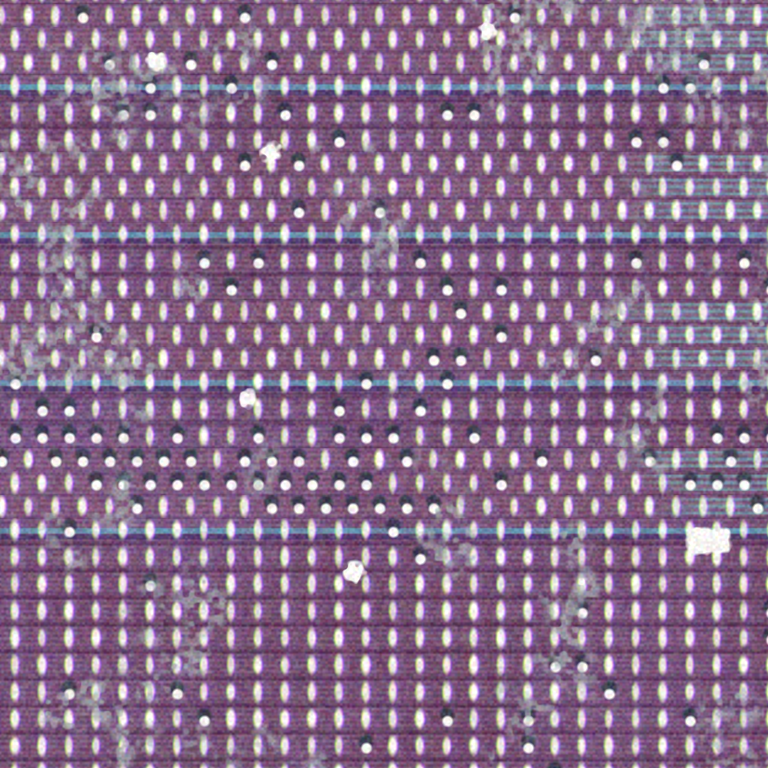
Write a three.js fragment shader that draws this texture.

```glsl
// A worn plum microchip array: pale upright pads in aligned and staggered rows,
// crossed by blue bus lines, with domed defects, teal film and grainy stains.
// All lengths are in column pitches; depth is measured down from the top edge.
varying vec2 vUv;

const float COLUMNS = 28.45;      // pitches across the canvas
const float FIRST_COLUMN = 0.56;
const float FIRST_LINE = 3.185;   // depth of the top bus line
const float BAND = 5.48;          // spacing of bus lines
const float TIGHT_ROW = 0.87;     // row spacing in the staggered part
const float LAST_BAND = 3.0;      // below this the rows are all aligned
const vec2 PAD = vec2(0.17, 0.40);
const float DOME = 0.25;
const vec3 FRINGE = vec3(0.0, -0.025, 0.04); // colour shift across pads
const float GRAIN = 0.22;

const vec3 PLUM = vec3(0.455, 0.305, 0.435);
const vec3 VIOLET = vec3(0.50, 0.37, 0.56);
const vec3 ROSE = vec3(0.53, 0.36, 0.46);
const vec3 BUS_BLUE = vec3(0.40, 0.60, 0.71);
const vec3 NAVY = vec3(0.27, 0.20, 0.42);
const vec3 TEAL = vec3(0.46, 0.60, 0.66);
const vec3 STAIN = vec3(0.66, 0.69, 0.70);
const vec3 SHADOW = vec3(0.20, 0.22, 0.28);
const vec3 WHITE = vec3(0.98, 0.97, 0.96);

float hash(vec2 p) {
  vec3 h = fract(vec3(p.xyx) * 0.1031);
  h += dot(h, h.yzx + 33.33);
  return fract((h.x + h.y) * h.z);
}

float noise(vec2 p) {
  vec2 i = floor(p), f = fract(p);
  f = f * f * (3.0 - 2.0 * f);
  return mix(mix(hash(i), hash(i + vec2(1.0, 0.0)), f.x),
             mix(hash(i + vec2(0.0, 1.0)), hash(i + 1.0), f.x), f.y);
}

float bump(vec2 p) { return exp(-dot(p, p)); }

// Nearest row: signed distance below its centre, index in band, unique id
vec3 nearestRow(float t) {
  float band = min(floor(t / BAND), LAST_BAND);
  float u = t - band * BAND;
  float k = floor(u + 0.5), centre = k;
  if (band < LAST_BAND && u > 2.0 + 0.5 * TIGHT_ROW) {
    k = 2.0 + floor((u - 2.0) / TIGHT_ROW + 0.5);
    centre = 2.0 + (k - 2.0) * TIGHT_ROW;
  }
  return vec3(u - centre, k, band * 6.0 + k);
}

// Chance that a pad has become a dome; highest along a sloping cluster
float domeChance(vec2 p) {
  float slope = (p.y - 15.5 - 0.24 * p.x) / 1.4;
  float cluster = 0.75 * exp(-slope * slope) * smoothstep(16.0, 12.0, p.x);
  float corner = 0.6 * bump((p - vec2(25.8, 17.6)) / vec2(1.8, 1.5));
  float loose = 0.14 * smoothstep(0.35, 0.8, noise(p * 0.3 + 7.0));
  return 0.025 + cluster + corner + loose;
}

void main() {
  vec2 q = vec2(vUv.x, 1.0 - vUv.y) * COLUMNS;
  float t = q.y - FIRST_LINE;
  vec3 row = nearestRow(t);
  float aligned = step(LAST_BAND * BAND, t);
  float staggered = (1.0 - aligned) * step(2.5, row.y) * step(row.y, 5.5);
  float shift = staggered * mod(row.y, 2.0) * 0.5;
  float c = q.x - FIRST_COLUMN - shift;
  vec2 cell = vec2(floor(c + 0.5), row.z + 40.0);
  vec2 p = vec2(c - cell.x, row.x);

  // Ground, row tints and fine horizontal traces
  float cloud = smoothstep(0.3, 0.8, noise(q * 0.35 + 3.0));
  float bluish = 0.5 * bump((q - vec2(6.0, 17.0)) / vec2(9.0, 3.0));
  vec3 col = mix(PLUM, VIOLET, 0.3 * cloud + bluish);
  col = mix(col, ROSE, 0.5 * staggered * smoothstep(0.42, 0.2, abs(p.y)));
  col = mix(col, VIOLET, 0.75 * bump((p - vec2(0.12, 0.0)) / vec2(0.25, 0.5)));
  col += 0.025 * sin(q.y * 31.4);
  col -= 0.07 * smoothstep(0.36, 0.46, abs(p.y)) * (1.0 - 0.5 * staggered);

  // Teal film on staggered rows at the right
  float film = smoothstep(22.5, 25.5, q.x + 3.0 * (noise(q * vec2(0.4, 1.2)) - 0.5));
  float strips = smoothstep(0.36, 0.26, abs(p.y)) * (0.55 + 0.45 * cos(p.y * 24.0));
  col = mix(col, TEAL, 0.85 * film * strips * staggered);

  // Blue bus lines with a dark lower edge
  float line = t - BAND * clamp(floor(t / BAND + 0.5), 0.0, LAST_BAND) - 0.04;
  float wear = 0.65 + 0.35 * noise(q * vec2(1.5, 0.5));
  col = mix(col, NAVY, 0.7 * smoothstep(0.14, 0.05, abs(line - 0.22)));
  col = mix(col, BUS_BLUE, wear * smoothstep(0.15, 0.06, abs(line)));

  // Pads with colour fringes, or domes with a shadow above
  float seed = hash(cell);
  float dome = step(hash(cell + 71.0), domeChance(vec2(cell.x, q.y - p.y)));
  vec2 size = PAD * mix(vec2(0.88, 0.85), vec2(1.12, 1.05), vec2(seed, hash(cell + 19.0)));
  vec3 x = (vec3(p.x) - FRINGE) / size.x;
  vec3 pad = smoothstep(vec3(1.25), vec3(0.5), sqrt(x * x + p.y * p.y / (size.y * size.y)));
  col = mix(col, WHITE, pad * (0.8 + 0.2 * seed) * (1.0 - dome));
  float shade = smoothstep(0.36, 0.18, length(p + vec2(0.0, 0.14)));
  col = mix(col, SHADOW, 0.85 * shade * dome);
  col = mix(col, WHITE, dome * smoothstep(DOME, 0.13, length(p - vec2(0.02, 0.09))));

  // Speckled stain patches
  float patches = noise(q * vec2(0.42, 0.3) + 21.0) * 0.65 + noise(q * 1.1) * 0.35;
  float speckle = smoothstep(0.3, 0.8, noise(q * 4.5));
  col = mix(col, STAIN, 0.7 * speckle * smoothstep(0.58, 0.76, patches));

  // Rare white flakes in a coarse grid, and one large chip
  vec2 block = floor(q / 4.0);
  vec2 spot = fract(q / 4.0) * 4.0 - 1.0 - 2.0 * vec2(hash(block + 5.0), hash(block + 9.0));
  float rough = 0.25 * (noise(q * 5.0) - 0.5);
  float flake = step(hash(block + 13.0), 0.12) * smoothstep(0.42, 0.26, length(spot) + rough);
  vec2 edge = abs(q - vec2(26.26, 20.04)) - vec2(0.6, 0.28);
  float chip = smoothstep(0.26, 0.12, length(max(edge, 0.0)) + rough * 0.5);
  col = mix(col, WHITE, max(flake, chip));

  // Sensor grain, partly coloured
  vec3 tint = vec3(noise(q * 9.0), noise(q * 9.0 + 50.0), noise(q * 9.0 + 90.0));
  col += GRAIN * (0.5 * tint + 0.5 * noise(q * 11.0 + 30.0) - 0.48);
  gl_FragColor = vec4(clamp(col, 0.0, 1.0), 1.0);
}
```
